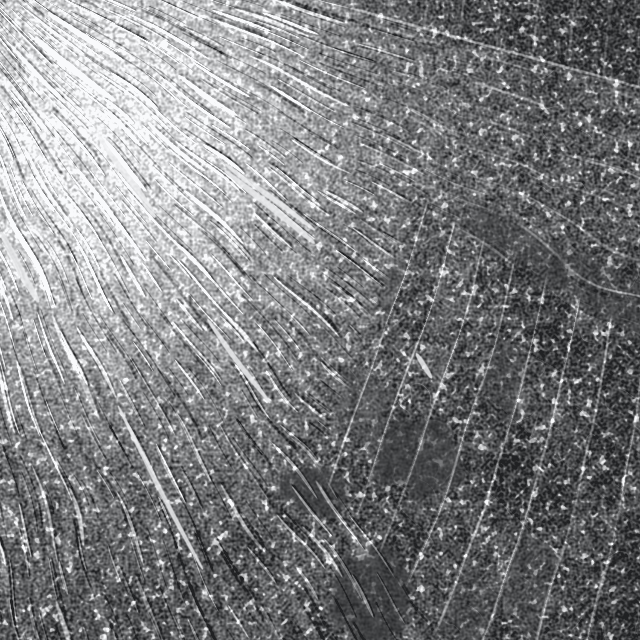
Write a Shadertoy shader that draws this texture.

```glsl
// Monochrome cracked mineral sheet: radiating bright slivers on the left, leaning ribbed plates on the right.

vec2 hash2(vec2 p) {
    vec3 q = fract(p.xyx * vec3(0.1031, 0.1030, 0.0973));
    q += dot(q, q.yzx + 33.33);
    return fract((q.xx + q.yz) * q.zy);
}

float gradientNoise(vec2 p) {
    vec2 i = floor(p), f = fract(p);
    vec2 u = f * f * (3.0 - 2.0 * f);
    vec2 e = vec2(1.0, 0.0);
    float a = dot(hash2(i) * 2.0 - 1.0, f);
    float b = dot(hash2(i + e.xy) * 2.0 - 1.0, f - e.xy);
    float c = dot(hash2(i + e.yx) * 2.0 - 1.0, f - e.yx);
    float d = dot(hash2(i + e.xx) * 2.0 - 1.0, f - e.xx);
    return mix(mix(a, b, u.x), mix(c, d, u.x), u.y);
}

float band(float x, float lo, float hi, float soft) {
    return smoothstep(lo - soft, lo + soft, x) * (1.0 - smoothstep(hi - soft, hi + soft, x));
}

float stroke(float dist, float width, float aa) {
    return 1.0 - smoothstep(width - aa, width + aa, abs(dist));
}

// Tapered sliver from a to b
float sliver(vec2 p, vec2 a, vec2 b, float width, float aa) {
    vec2 ab = b - a;
    float t = clamp(dot(p - a, ab) / dot(ab, ab), 0.0, 1.0);
    float taper = 0.3 + 0.7 * sqrt(4.0 * t * (1.0 - t));
    return stroke(length(p - a - ab * t), width * taper, aa);
}

// Scattered slivers in (angle, radius) cells, each with a shadow along one side
float sliverField(vec2 polar, vec2 density, float seed, float aa) {
    vec2 g = polar * density;
    g.y += hash2(vec2(floor(g.x), seed)).x * 5.0;
    vec2 cell = floor(g), f = fract(g) - 0.5;
    vec2 rnd = hash2(cell + seed);
    float strength = hash2(cell + seed + 19.0).x;
    float across = (f.x - (rnd.x - 0.5) * 0.6) * polar.y / density.x;
    float along = f.y / (0.2 + 0.28 * rnd.y);
    float taper = max(0.0, 1.0 - along * along);
    float width = mix(0.0014, 0.0042, rnd.x) * sqrt(taper);
    float ends = smoothstep(0.0, 0.2, taper);
    float light = stroke(across, width, aa) * smoothstep(0.25, 0.8, strength);
    float shade = stroke(across + width + 0.002, 0.002, aa) * (1.0 - 0.5 * strength);
    return (0.55 * light - 0.32 * shade) * ends;
}

// Soft dark plate with a ragged outline
float plate(vec2 p, vec2 centre, vec2 size, float ragged) {
    return 1.0 - smoothstep(0.75, 1.0, length((p - centre) / size) + ragged);
}

void mainImage(out vec4 fragColor, in vec2 fragCoord) {
    vec2 p = fragCoord / iResolution.xy;
    float aa = 1.0 / iResolution.y;
    float down = 1.0 - p.y;

    // Polar frame around the pole of the fan
    vec2 q = p - vec2(-0.23, 1.20);
    float angle = atan(-q.y, q.x);
    float wobble = gradientNoise(p * 7.0);
    vec2 polar = vec2(angle + 0.025 * wobble, length(q));

    // Leaning column coordinate of the plates
    float lean = clamp(0.33 - 0.6 * (p.x - 0.68), 0.10, 0.36);
    float column = p.x + (down - 0.5) * lean + 0.006 * wobble;

    // Regions
    float rough = 0.02 * gradientNoise(p * 30.0);
    float corner = 1.0 - smoothstep(0.262, 0.272, angle + 0.3 * rough);
    float plates = band(angle + rough, 0.53, 0.91, 0.012) * smoothstep(0.56, 0.59, column + rough);
    float rim = band(angle, 0.265, 0.53, 0.012) * smoothstep(0.50, 0.76, p.x);
    float fan = (1.0 - corner) * (1.0 - plates) * (1.0 - 0.8 * rim);

    // Glow at the upper left
    float reach = length(p - vec2(0.12, 0.80)) / 0.42;
    float glow = exp(-reach * reach);
    float value = 0.34 + 0.60 * glow;
    value -= 0.09 * corner + 0.05 * plates + 0.03 * rim;

    // Grain, fibres and speckles
    float fine = gradientNoise(p * 210.0);
    float medium = gradientNoise(p * 95.0 + 7.0);
    float coarse = gradientNoise(p * 34.0 + 3.0);
    float fibre = gradientNoise(polar * vec2(75.0, 11.0));
    float detail = 0.42 * fine + 0.25 * medium + 0.14 * coarse;
    detail += 0.22 * fibre * fan;
    detail += 0.32 * smoothstep(0.18, 0.45, medium + 0.4 * coarse + 0.3 * fine) * (1.0 - glow);
    float veins = 1.0 - smoothstep(0.0, 0.09, abs(gradientNoise(p * 24.0 + coarse)));
    detail += 0.10 * veins * (plates + rim);

    // Smooth dark plates around the fold
    float ragged = 0.5 * gradientNoise(p * 22.0);
    float dark = plate(p, vec2(0.495, 0.235), vec2(0.055, 0.04), ragged);
    dark = max(dark, plate(p, vec2(0.65, 0.285), vec2(0.08, 0.065), ragged));
    dark = max(dark, plate(p, vec2(0.585, 0.075), vec2(0.07, 0.09), ragged));

    // Blocks between the ribs
    float rib = column / 0.058 + 0.03;
    vec2 block = vec2(floor(rib + 0.5), floor(angle * 13.0 + 0.3 * wobble));
    float tone = hash2(block + 41.0).x;
    value += (tone - 0.55) * 0.13 * plates;
    dark = max(dark, 0.55 * smoothstep(0.72, 0.8, tone) * plates);
    dark = max(dark, 0.7 * band(angle + rough, 0.485, 0.535, 0.008) * smoothstep(0.70, 0.76, p.x));
    value = mix(value + detail, 0.25 + 0.25 * detail, 0.85 * dark);

    // Slivers of the fan
    float slivers = sliverField(polar, vec2(19.0, 5.0), 3.0, aa);
    slivers += sliverField(polar + 0.4, vec2(27.0, 6.5), 17.0, aa);
    slivers += 0.7 * sliverField(polar + 0.9, vec2(38.0, 8.0), 31.0, aa);
    value += slivers * fan * (0.65 + 0.35 * glow);

    vec2 bent = p + 0.006 * wobble;
    float major = sliver(bent, vec2(0.355, 0.745), vec2(0.49, 0.64), 0.004, aa);
    major = max(major, sliver(bent, vec2(0.355, 0.735), vec2(0.49, 0.62), 0.005, aa));
    major = max(major, sliver(bent, vec2(0.325, 0.50), vec2(0.42, 0.37), 0.004, aa));
    major = max(major, sliver(bent, vec2(0.185, 0.365), vec2(0.315, 0.11), 0.0035, aa));
    major = max(major, sliver(bent, vec2(0.0, 0.635), vec2(0.06, 0.53), 0.006, aa));
    major = max(major, sliver(bent, vec2(0.155, 0.79), vec2(0.24, 0.66), 0.006, aa));
    major = max(major, sliver(p, vec2(0.651, 0.447), vec2(0.674, 0.41), 0.004, aa));
    value = mix(value, 0.93, 0.85 * major);

    // Ribs, rim strands and faint corner ribs
    float broken = smoothstep(-0.35, 0.25, gradientNoise(vec2(block.x * 3.7, down * 8.0)));
    float ribLine = stroke((fract(rib) - 0.5) * 0.058, 0.0017, aa);
    value += 0.36 * ribLine * plates * (0.3 + 0.7 * broken);
    float strand = stroke((fract(polar.x * 23.0) - 0.5) * polar.y / 23.0, 0.0018, aa);
    value += strand * rim * (0.15 + 0.4 * gradientNoise(p * 12.0));
    value += 0.32 * stroke((angle - 0.267 - 0.05 * rough) * polar.y, 0.002, aa) * smoothstep(0.5, 0.6, p.x);
    float cornerRib = (fract((p.x + 0.12 * down + 0.004 * wobble) / 0.058) - 0.5) * 0.058;
    value += 0.14 * stroke(cornerRib, 0.002, aa) * corner;

    value = clamp(value, 0.13, 0.98);
    fragColor = vec4(value + vec3(-0.004, 0.0, 0.007), 1.0);
}
```
